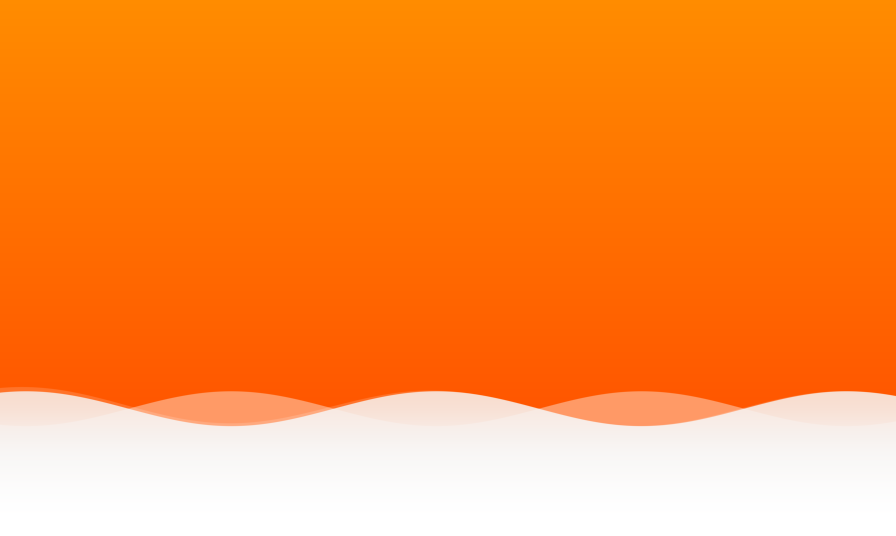
Give the GLSL for this background, as a WebGL 2 fragment shader.

```glsl
#version 300 es
precision highp float;
// Orange vertical gradient above translucent, overlapping white waves.

#define WAVE_PERIOD 0.458
#define WAVE_LEVEL 0.2375
#define WAVE_HEIGHT 0.0325
#define CREST_X 0.487
#define BACK_OPACITY 0.40
#define GHOST_OPACITY 0.16
#define FRONT_OPACITY 0.82

uniform vec2 u_resolution;
out vec4 outColor;

const float TAU = 6.2831853;
const vec3 SKY_TOP = vec3(1.0, 0.549, 0.0);
const vec3 SKY_BOTTOM = vec3(1.0, 0.271, 0.0);
const vec3 MIST = vec3(0.968, 0.960, 0.956);
const vec3 WHITE = vec3(1.0);

// Height of a wave with a crest at the given x
float wave(float x, float crest) {
    return WAVE_LEVEL + WAVE_HEIGHT * cos(TAU * (x - crest) / WAVE_PERIOD);
}

// Smooth coverage of the area below a curve
float below(float y, float curve) {
    float pixel = 1.0 / u_resolution.y;
    return smoothstep(-0.75 * pixel, 0.75 * pixel, curve - y);
}

void main() {
    vec2 uv = gl_FragCoord.xy / u_resolution;
    vec3 color = mix(SKY_BOTTOM, SKY_TOP, uv.y);

    // Back wave, half a period out of step
    float back = wave(uv.x, CREST_X + 0.5 * WAVE_PERIOD);
    color = mix(color, WHITE, BACK_OPACITY * below(uv.y, back));

    // Faint echo of the front wave, rising toward the left
    float echoLift = 0.008 * (1.0 - smoothstep(0.0, 0.65, uv.x));
    float ghost = wave(uv.x, CREST_X - 0.004) + echoLift;
    color = mix(color, WHITE, GHOST_OPACITY * below(uv.y, ghost));

    // Front wave, turning opaque and then white with depth
    float front = wave(uv.x, CREST_X);
    float depth = 1.0 - smoothstep(0.14, 0.27, uv.y);
    float opacity = mix(FRONT_OPACITY, 1.0, depth);
    vec3 fill = mix(WHITE, MIST, smoothstep(0.02, 0.2, uv.y));
    color = mix(color, fill, opacity * below(uv.y, front));

    outColor = vec4(color, 1.0);
}
```
